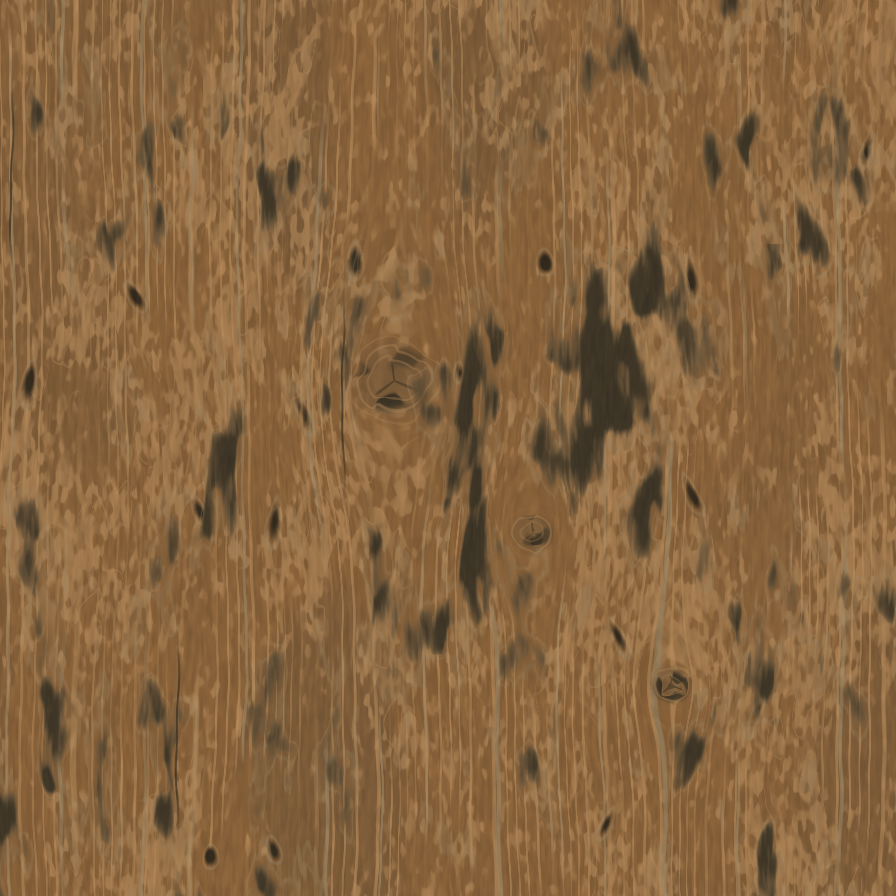
This texture is drawn by a WebGL 2 fragment shader. Its source:

```glsl
#version 300 es
precision highp float;

#define KNOTS 3
#define KNOT_SIZE 0.045
#define GRAIN_LINES 74.0
#define FLECK_SCALE vec2(215.0, 85.0)
#define VEIN_SCALE vec2(80.0, 27.0)
#define STAIN_START 0.61
#define STAIN_FULL 0.82
#define SLIT_GRID vec2(11.0, 8.0)
#define SLIT_CHANCE 0.15

uniform vec2 u_resolution;
out vec4 fragColor;

const float TAU = 6.2832;
const vec3 BROWN = vec3(0.525, 0.375, 0.22);
const vec3 UMBER = vec3(0.485, 0.355, 0.22);
const vec3 GOLD = vec3(0.645, 0.49, 0.32);
const vec3 GREY = vec3(0.60, 0.52, 0.39);
const vec3 FRINGE = vec3(0.42, 0.34, 0.235);
const vec3 SOOT = vec3(0.21, 0.185, 0.135);

vec3 hash(vec2 cell) {
    vec3 q = fract(cell.xyx * vec3(0.1031, 0.1030, 0.0973));
    q += dot(q, q.yxz + 33.33);
    return fract((q.xxy + q.yzz) * q.zyx);
}

// Smooth cellular noise: random values blended around jittered points
float softCell(vec2 p) {
    vec2 cell = floor(p), f = p - cell;
    float sum = 0.0, total = 0.0001;
    for (int j = -1; j <= 1; j++)
    for (int i = -1; i <= 1; i++) {
        vec2 o = vec2(i, j);
        vec3 h = hash(cell + o + 71.0);
        vec2 d = o + h.xy - f;
        float w = exp(-5.5 * dot(d, d));
        sum += w * h.z;
        total += w;
    }
    return sum / total;
}

vec2 knotCentre(int i) { return fract(vec2(0.44, 0.575) + float(i) * vec2(0.155, -0.17)); }
float knotSize(int i) { return i == 0 ? KNOT_SIZE : KNOT_SIZE * 0.5; }

// Across-grain coordinate, wavy and bent around the knots
float grainCoord(vec2 p) {
    float x = p.x + 0.004 * sin(p.y * 7.0 + p.x * 9.0)
            + 0.0015 * sin(p.y * 19.0 - p.x * 23.0)
            + 0.0005 * sin(p.y * 71.0 + p.x * 50.0);
    for (int i = 0; i < KNOTS; i++) {
        vec2 d = p - knotCentre(i);
        vec2 e = d / (knotSize(i) * vec2(1.7, 3.2));
        x -= 0.75 * d.x * exp(-dot(e, e));
    }
    return x;
}

// Rings, dark crescents and a three-way split
vec3 addKnots(vec3 col, vec2 p) {
    for (int i = 0; i < KNOTS; i++) {
        vec2 d = (p - knotCentre(i)) / knotSize(i);
        float n = softCell(d * 2.0 + float(i) * 9.0);
        float r = length(d * vec2(1.0, 1.1)) + 0.3 * (n - 0.5);
        float inside = 1.0 - smoothstep(0.7, 1.2, r);
        float ring = smoothstep(0.4, 1.0, sin(r * (i == 0 ? 24.0 : 15.0)));
        col = mix(col, mix(UMBER, FRINGE, 0.4), 0.65 * inside);
        float crescent = smoothstep(0.47, 0.8, n) * smoothstep(0.15, 0.5, r) * inside;
        col = mix(col, SOOT, 0.9 * crescent);
        col = mix(col, GOLD, 0.5 * ring * smoothstep(0.3, 0.7, r) * (1.0 - smoothstep(0.9, 1.5, r)));
        float ray = abs(sin(1.5 * atan(d.y, d.x + 0.0001) + 0.6)) * r;
        float split = (1.0 - smoothstep(0.02, 0.07, ray)) * (1.0 - smoothstep(0.4, 0.6, r));
        col = mix(col, SOOT, 0.5 * split);
    }
    return col;
}

// Small tapered holes with a pale rim
vec3 addSlits(vec3 col, vec2 p, float rough) {
    vec2 g = p * SLIT_GRID, cell = floor(g);
    vec3 h = hash(cell + 57.0), k = hash(cell + 131.0);
    vec2 d = (fract(g) - 0.3 - 0.4 * h.xy) / SLIT_GRID;
    d.x += d.y * (h.z - 0.5);
    vec2 radius = vec2(0.0065 * (1.0 - 14.0 * d.y), mix(0.009, 0.024, k.y));
    float q = length(d / radius) + 1.1 * (rough - 0.5);
    float present = step(k.x, SLIT_CHANCE);
    float rim = smoothstep(1.5, 1.25, q) * smoothstep(0.95, 1.2, q);
    col = mix(col, GREY, 0.4 * rim * present);
    return mix(col, SOOT * 0.75, 0.9 * present * (1.0 - smoothstep(0.3, 1.1, q)));
}

// Long hairline splits
vec3 addCracks(vec3 col, vec2 p) {
    for (int i = 0; i < 3; i++) {
        vec2 c = fract(vec2(0.383, 0.56) + float(i) * vec2(0.815, 0.62));
        float off = abs(p.x - c.x - 0.0015 * sin(p.y * 31.0) - 0.0006 * sin(p.y * 83.0));
        float span = 1.0 - smoothstep(0.05, 0.13, abs(p.y - c.y));
        col = mix(col, SOOT, 0.7 * span * (1.0 - smoothstep(0.0004, 0.0018, off)));
    }
    return col;
}

void main() {
    vec2 p = gl_FragCoord.xy / u_resolution;
    float x = grainCoord(p);
    vec2 wood = vec2(x, p.y);

    // Ground tone, fine golden flecks and thin pale veins
    float broad = softCell(wood * vec2(8.0, 3.0) + 3.0);
    float worn = softCell(wood * vec2(13.0, 7.0) + 40.0);
    float fleck = softCell(wood * FLECK_SCALE);
    float mottle = softCell(wood * VEIN_SCALE + 15.0);
    float fibre = softCell(wood * vec2(330.0, 50.0) + 11.0);
    vec3 col = mix(BROWN, UMBER, smoothstep(0.4, 0.8, broad));
    float gilt = 0.6 * fleck + 0.4 * mottle + 0.5 * (worn - 0.5);
    col = mix(col, GOLD, 0.75 * smoothstep(0.45, 0.76, gilt));
    float vein = 1.0 - smoothstep(0.015, 0.075, abs(mottle - 0.52));
    col = mix(col, GOLD, 0.5 * vein * smoothstep(0.35, 0.6, worn));

    // Pale, broken grain lines and sparse grey threads
    float phase = x * GRAIN_LINES + 0.45 * sin(x * 41.0) + 0.3 * sin(x * 97.0 + 1.0);
    float broken = smoothstep(0.35, 0.65, softCell(wood * vec2(26.0, 6.0) + 90.0));
    float line = smoothstep(0.72, 0.96, sin(TAU * phase));
    col = mix(col, GOLD * 1.04, line * (0.1 + 0.65 * broken));
    float thread = smoothstep(0.98, 0.997, sin(TAU * (x * 15.0 + 0.2 * sin(x * 29.0) + 0.01 * sin(p.y * 43.0))));
    col = mix(col, GREY, 0.7 * thread * broken);

    // Marks cut into the surface
    float ragged = softCell(wood * vec2(40.0, 17.0) + 60.0);
    col = addKnots(col, p);
    col = addSlits(col, p, ragged);

    // Sooty stains drawn out along the grain, with pale fringes
    float blot = softCell(wood * vec2(15.0, 5.5) + 20.0);
    float cluster = softCell(p * vec2(4.0, 3.0) + 7.0);
    float stain = 0.33 * blot + 0.33 * ragged + 0.16 * cluster + 0.18 * mottle + 0.06 * (fibre - 0.5);
    float halo = smoothstep(0.57, 0.605, stain) * (1.0 - smoothstep(0.605, 0.64, stain));
    col = mix(col, GREY, 0.3 * halo);
    float soak = smoothstep(STAIN_START, STAIN_FULL, stain);
    col = mix(col, FRINGE, 0.75 * smoothstep(0.0, 0.35, soak));
    col = mix(col, SOOT, 0.88 * smoothstep(0.12, 0.85, soak));

    col = addCracks(col, p);
    col *= 1.0 + 0.12 * (fibre - 0.5) + 0.06 * (fleck - 0.5);
    fragColor = vec4(col, 1.0);
}
```
